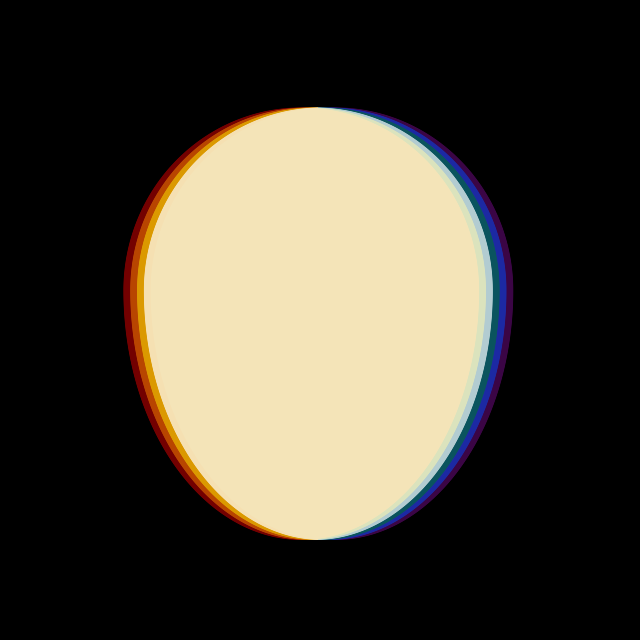
A three.js fragment shader for this background:

```glsl
#define FIRST_CENTER vec2(0.4707, 0.5462)
#define SHIFT 0.01068
#define HALF_WIDTH 0.278
#define TOP_HEIGHT 0.286
#define BOTTOM_HEIGHT 0.390
#define EDGE 0.0008
#define CREAM vec3(0.957, 0.894, 0.722)

varying vec2 vUv;

// Coverage of one egg: two half ellipses joined at the widest line
float eggMask(vec2 p) {
  vec2 radii = vec2(HALF_WIDTH, p.y > 0.0 ? TOP_HEIGHT : BOTTOM_HEIGHT);
  vec2 q = p / radii;
  float k = length(q);
  float dist = k * (k - 1.0) / max(length(q / radii), 0.0001);
  return 1.0 - smoothstep(-EDGE, EDGE, dist);
}

// Fringe colours, counted inward from the left rim
vec3 warmFringe(int layer) {
  if (layer == 0) return vec3(0.45, 0.0, 0.0);
  if (layer == 1) return vec3(0.72, 0.27, 0.0);
  if (layer == 2) return vec3(0.86, 0.60, 0.0);
  if (layer == 3) return vec3(0.96, 0.88, 0.70);
  return CREAM;
}

// Fringe colours, counted inward from the right rim
vec3 coolFringe(int layer) {
  if (layer == 0) return vec3(0.23, 0.02, 0.27);
  if (layer == 1) return vec3(0.11, 0.16, 0.64);
  if (layer == 2) return vec3(0.04, 0.33, 0.37);
  if (layer == 3) return vec3(0.70, 0.80, 0.82);
  if (layer == 4) return vec3(0.86, 0.89, 0.74);
  return CREAM;
}

void main() {
  vec2 p = vUv - FIRST_CENTER;
  bool onLeft = p.x < 2.5 * SHIFT;
  vec3 color = vec3(0.0);

  // Shifted eggs, painted from the outer rim inward
  for (int i = 0; i < 6; i++) {
    float offset = SHIFT * (onLeft ? float(i) : float(5 - i));
    vec3 fringe = onLeft ? warmFringe(i) : coolFringe(i);
    color = mix(color, fringe, eggMask(p - vec2(offset, 0.0)));
  }

  gl_FragColor = vec4(color, 1.0);
}
```
